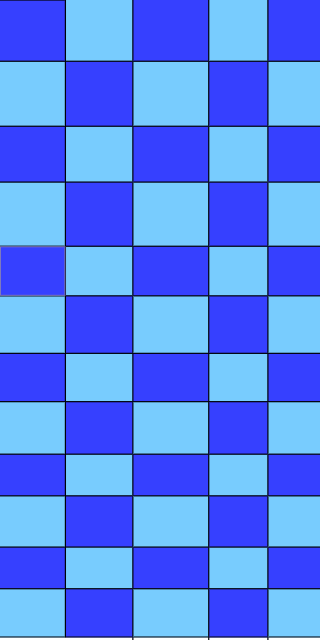
Reproduce this pattern procedurally as a Shadertoy shader.

```glsl
// Lengths are in canvas widths; y runs down from the top edge.
const float ASPECT = 2.0;
const int COLUMN_LINES = 4;
const int ROW_LINES = 12;
const float COLUMN_X[COLUMN_LINES] = float[COLUMN_LINES](0.2044, 0.4152, 0.6523, 0.8372);
const float ROW_Y[ROW_LINES] = float[ROW_LINES](
    0.1914, 0.3945, 0.5690, 0.7695, 0.9245, 1.1042,
    1.2552, 1.4193, 1.5495, 1.7096, 1.8398, 1.9909);

const float LINE_WIDTH = 0.0038;
const float WORN_WIDTH = 0.0032;
const int WORN_ROW = 4;
const vec3 SKY = vec3(0.47, 0.80, 0.995);
const vec3 COBALT = vec3(0.21, 0.25, 1.0);
const vec3 INK = vec3(0.0, 0.0, 0.03);
const vec3 WORN_INK = vec3(0.50, 0.48, 0.74);
const vec3 MARGIN = vec3(1.0);

// Antialiased coverage of the side where d is positive
float inside(float d, float pixel) {
    return clamp(d / pixel + 0.5, 0.0, 1.0);
}

float stroke(float d, float width, float pixel) {
    return inside(0.5 * width - abs(d), pixel);
}

// Signed distance to a box given by two opposite corners
float boxDistance(vec2 p, vec2 low, vec2 high) {
    vec2 q = abs(p - 0.5 * (low + high)) - 0.5 * (high - low);
    return length(max(q, 0.0)) + min(max(q.x, q.y), 0.0);
}

void mainImage(out vec4 fragColor, in vec2 fragCoord) {
    vec2 uv = fragCoord / iResolution.xy;
    vec2 p = vec2(uv.x, ASPECT * (1.0 - uv.y));
    vec2 pixel = vec2(1.0, ASPECT) / iResolution.xy;

    // Each grid line flips the checker sign
    float checker = 1.0;
    float ink = 0.0;
    float ticks = 0.0;
    for (int i = 0; i < COLUMN_LINES; i++) {
        float d = p.x - COLUMN_X[i];
        float line = stroke(d, LINE_WIDTH, pixel.x);
        checker *= 1.0 - 2.0 * inside(d, pixel.x);
        ink = max(ink, line);
        if (i > 0) ticks = max(ticks, line);
    }
    for (int i = 0; i < ROW_LINES; i++) {
        float d = p.y - ROW_Y[i];
        if (i < ROW_LINES - 1) checker *= 1.0 - 2.0 * inside(d, pixel.y);
        ink = max(ink, stroke(d, LINE_WIDTH, pixel.y));
    }

    // The first cell also has a line along its top
    float firstColumn = inside(COLUMN_X[0] - p.x, pixel.x);
    ink = max(ink, firstColumn * stroke(p.y, LINE_WIDTH, pixel.y));

    vec3 color = mix(SKY, COBALT, 0.5 + 0.5 * checker);
    color = mix(color, INK, ink);

    // One cell with a faded outline
    float worn = boxDistance(p, vec2(0.0, ROW_Y[WORN_ROW - 1]),
                             vec2(COLUMN_X[0], ROW_Y[WORN_ROW]));
    color = mix(color, WORN_INK, stroke(worn + 0.5 * WORN_WIDTH, WORN_WIDTH, pixel.y));

    // Bare margin under the last line, crossed by short ticks
    float margin = inside(p.y - ROW_Y[ROW_LINES - 1] - 0.5 * LINE_WIDTH, pixel.y);
    color = mix(color, mix(MARGIN, INK, ticks), margin);

    fragColor = vec4(color, 1.0);
}
```
